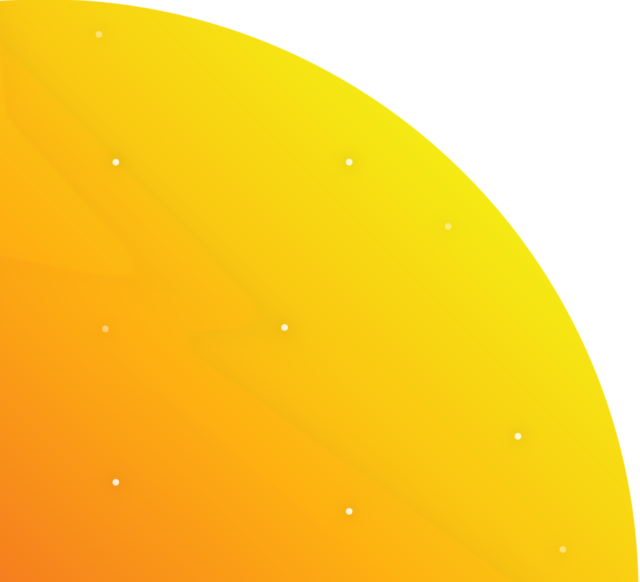
Reproduce this background procedurally as a WebGL 1 fragment shader.

```glsl
precision highp float;

uniform vec2 u_resolution;

float smoothMin(float a, float b, float k) {
  float h = max(k - abs(a - b), 0.0) / k;
  return min(a, b) - h * h * k * 0.25;
}

float smoothMax(float a, float b, float k) {
  return -smoothMin(-a, -b, k);
}

// 1 inside a shape, 0 outside, with an edge of the given softness
float inside(float d, float softness) {
  return 1.0 - smoothstep(-softness, softness, d);
}

// Shade that falls just outside a shape
float dropShade(float d, float reach) {
  return (1.0 - inside(d, 0.004)) * exp(-max(d, 0.0) / reach);
}

vec3 warmRamp(float t) {
  vec3 orange = vec3(0.96, 0.485, 0.12);
  vec3 amber = vec3(0.995, 0.69, 0.065);
  vec3 yellow = vec3(0.96, 0.92, 0.075);
  vec3 color = mix(orange, amber, clamp((t + 0.08) / 0.68, 0.0, 1.0));
  return mix(color, yellow, clamp((t - 0.6) / 0.9, 0.0, 1.0));
}

// Outer fold: a rounded tongue joined to a lower slope
float outerFold(vec2 p) {
  float ridge = (p.y + 1.01 * p.x - 0.926) * 0.703;
  float tongue = smoothMax(ridge, 0.433 - p.y, 0.08);
  float slope = (p.y + 0.713 * p.x - 0.629) * 0.814;
  return smoothMin(tongue, slope, 0.061);
}

// Inner tongue with a thin sliver along the left side
float innerTongue(vec2 p) {
  float ridge = (p.y + 1.107 * p.x - 0.813) * 0.67;
  float sliver = p.x - (0.921 - p.y) * 0.094;
  return smoothMax(min(ridge, sliver), 0.56 - 0.19 * p.x - p.y, 0.07);
}

// White dot on a faint dark halo
vec3 addDot(vec3 color, vec2 offset, float opacity) {
  float d = length(offset);
  float pixel = 1.0 / u_resolution.y;
  color *= 1.0 - vec3(0.03, 0.035, 0.02) * opacity * exp(-d * d * 2500.0);
  return mix(color, vec3(1.0), opacity * inside(d - 0.0056, pixel));
}

void main() {
  vec2 p = gl_FragCoord.xy / u_resolution.y;
  float pixel = 1.0 / u_resolution.y;

  // Diagonal gradient, shifted inside each fold
  float fold = outerFold(p);
  float tongue = innerTongue(p);
  float lowerSlope = (p.y + 0.803 * p.x - 0.545) * 0.78;
  float t = p.x + p.y;
  t -= 0.05 * inside(fold, 0.004);
  t += 0.03 * inside(tongue, 0.01);
  t -= 0.02 * inside(lowerSlope, 0.006) * smoothstep(0.15, 0.35, p.x);
  vec3 color = warmRamp(t);

  // Soft shade along the folds
  color *= 1.0 - vec3(0.028, 0.022, 0.0) * dropShade(fold, 0.02);
  color *= 1.0 - vec3(0.008, 0.025, 0.0) * dropShade(tongue, 0.03);

  // Bright dots in staggered pairs
  for (int i = 0; i < 3; i++) {
    float row = float(i);
    float odd = mod(row, 2.0);
    vec2 dot0 = vec2(0.199 + 0.29 * odd, 0.7214 - 0.275 * row - 0.009 * odd);
    vec2 dot1 = dot0 + vec2(0.401, -0.025 * row - 0.162 * odd);
    color = addDot(color, p - dot0, 0.85);
    color = addDot(color, p - dot1, 0.85);
  }

  // Faint dots in widening pairs
  for (int i = 0; i < 2; i++) {
    float row = float(i);
    vec2 dot0 = vec2(0.17 + 0.011 * row, 0.941 - 0.506 * row);
    vec2 dot1 = dot0 + vec2(0.6 + 0.186 * row, -0.33 - 0.049 * row);
    color = addDot(color, p - dot0, 0.43);
    color = addDot(color, p - dot1, 0.43);
  }

  // Large disc over white
  float disc = length(p - vec2(0.0757, -0.02)) - 1.0214;
  gl_FragColor = vec4(mix(vec3(1.0), color, inside(disc, pixel)), 1.0);
}
```
